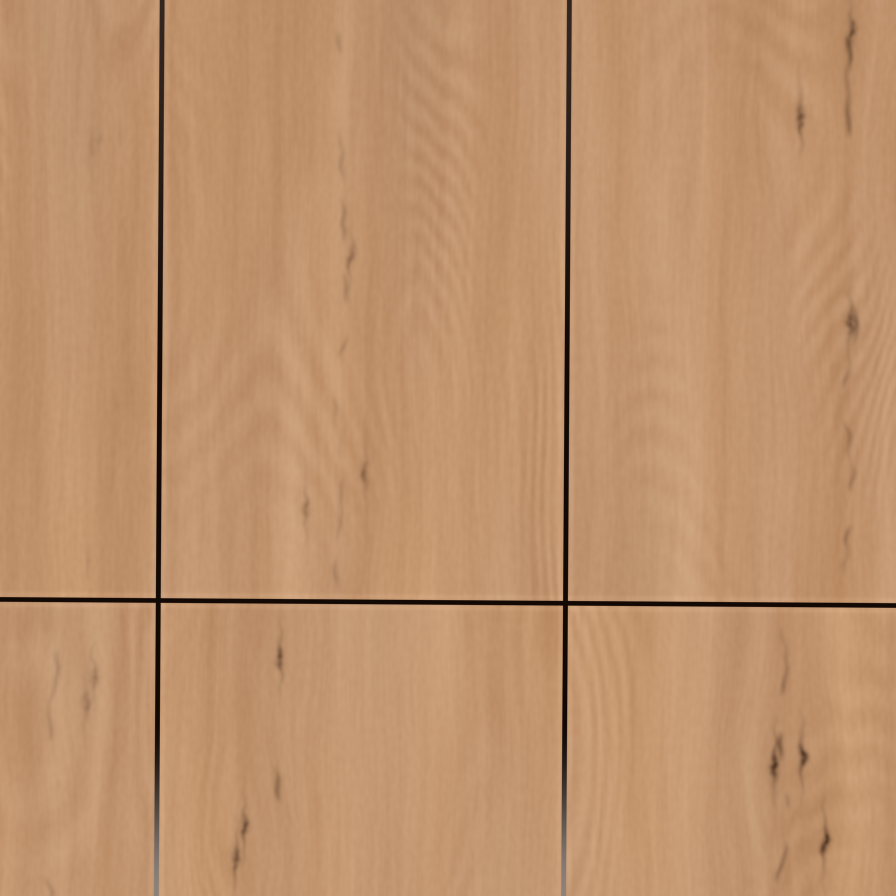
Give the GLSL for this texture, as a WebGL 2 fragment shader.

```glsl
#version 300 es
precision highp float;

uniform vec2 u_resolution;
out vec4 fragColor;

vec2 hash2(vec2 p) {
  vec3 q = fract(p.xyx * vec3(0.1031, 0.1030, 0.0973));
  q += dot(q, q.yzx + 33.33);
  return fract((q.xx + q.yz) * q.zy);
}

// Gradient noise, roughly -0.7 to 0.7
float gradDot(vec2 cell, vec2 offset) {
  float angle = 6.2832 * hash2(cell).x;
  return dot(vec2(cos(angle), sin(angle)), offset);
}

float noise(vec2 p) {
  vec2 i = floor(p), f = p - i;
  vec2 u = f * f * f * (f * (f * 6.0 - 15.0) + 10.0);
  vec2 e = vec2(0.0, 1.0);
  return mix(mix(gradDot(i, f), gradDot(i + e.yx, f - e.yx), u.x),
             mix(gradDot(i + e.xy, f - e.xy), gradDot(i + e.yy, f - e.yy), u.x), u.y);
}

float bell(float x) { return exp(-x * x); }

float seamMask(float d, float halfWidth, float aa) {
  return 1.0 - smoothstep(halfWidth - aa, halfWidth + aa, abs(d));
}

// Wood of one panel; across is the distance from its left seam
vec3 wood(vec2 uv, float across, vec2 panel) {
  vec2 p = vec2(across, uv.y) + panel * vec2(7.3, 5.7) + 40.0;
  float strength = clamp(0.4 + 0.35 * panel.x + 0.3 * (1.0 - panel.y), 0.12, 1.0);
  float veinX = 0.4545 * (0.28 + panel.x * (0.355 * panel.x - 0.105) + 0.17 * panel.y);

  // Knots scattered near the vein, pushing the grain aside
  float knots = 0.0, push = 0.0;
  for (int i = 0; i < 3; i++) {
    vec2 h = hash2(panel * 3.7 + vec2(float(i) * 5.3 + 21.0, 17.0));
    float y = panel.y > 0.5 ? mix(0.36, 0.97, h.y) : mix(0.04, 0.29, h.y);
    vec2 d = vec2(across - veinX - 0.14 * (h.x - 0.5), uv.y - y);
    d.x += 0.006 * noise(p * vec2(30.0, 55.0));
    push += d.x * exp(-dot(d * vec2(22.0, 13.0), d * vec2(22.0, 13.0)));
    vec2 k = d / vec2(0.005, 0.012);
    knots += exp(-dot(k, k)) * (0.7 + 0.7 * noise(p * 130.0));
    knots += 0.35 * bell(d.x / 0.003) * bell(d.y / 0.04);
  }

  // Long bands, growth rings and fine fibres
  vec2 g = p + vec2(0.012 * noise(p * vec2(7.0, 4.0)) - 0.6 * strength * push, 0.0);
  float bands = noise(g * vec2(13.0, 0.9)) + 0.6 * noise(g * vec2(37.0, 1.6));
  float rings = sin(95.0 * noise(g * vec2(5.0, 1.3)) + 2.0 * noise(g * vec2(40.0, 5.0)));
  float ringArea = smoothstep(-0.05, 0.4, noise(p * vec2(8.0, 2.3) + 9.0));
  float fibre = noise(g * vec2(110.0, 5.0)) + 0.8 * noise(g * vec2(210.0, 16.0));
  float pores = noise(p * vec2(190.0, 95.0));

  // Broken mineral vein inside a wide brown band
  float veinD = across - veinX - 0.022 * noise(vec2(p.y * 9.0, 3.5)) - 0.006 * noise(vec2(p.y * 48.0, 8.5));
  float broken = smoothstep(0.0, 0.45, noise(vec2(p.y * 21.0, panel.x + 4.3)));
  float vein = bell(veinD / 0.0035) * broken;
  float halo = bell(veinD / 0.055) * (0.7 + 0.6 * noise(g * vec2(60.0, 4.0)));

  float tone = 0.58 + 0.42 * bands + 0.14 * fibre + 0.12 * pores;
  tone += 0.13 * rings * ringArea - 0.3 * strength * halo;
  tone += 0.16 * (0.45 - uv.y);
  vec3 color = mix(vec3(0.69, 0.505, 0.355), vec3(0.81, 0.645, 0.495), clamp(tone, -0.3, 1.15));
  color += vec3(0.014, 0.0, -0.018) * noise(p * vec2(9.0, 1.7) + 23.0);
  float stain = strength * (0.5 * vein + 0.75 * knots);
  return mix(color, vec3(0.27, 0.17, 0.11), clamp(stain, 0.0, 0.85));
}

void main() {
  vec2 uv = gl_FragCoord.xy / u_resolution;
  float aa = 0.75 / min(u_resolution.x, u_resolution.y);

  // Slightly tilted panel layout
  float pitch = 0.4545;
  float x = uv.x - 0.1745 - 0.0065 * uv.y;
  float rowD = uv.y - 0.331 + 0.0068 * uv.x;
  vec2 panel = vec2(floor(x / pitch), step(0.0, rowD));
  float across = x - panel.x * pitch;
  float columnD = across - pitch * step(0.5 * pitch, across);

  vec3 color = wood(uv, across, panel);

  // Pale edges beside dark grooves, worn grey at the foot
  color += 0.03 * (bell((abs(columnD) - 0.006) / 0.003) + bell((abs(rowD) - 0.006) / 0.003));
  vec3 groove = mix(vec3(0.07, 0.035, 0.02), vec3(0.2, 0.15, 0.13), smoothstep(0.55, 1.0, uv.y));
  groove = mix(groove, vec3(0.55, 0.51, 0.48), smoothstep(0.2, 0.0, uv.y));
  color = mix(color, groove, seamMask(columnD, 0.0027, aa));
  color = mix(color, vec3(0.07, 0.03, 0.015), seamMask(rowD, 0.0026, aa));

  fragColor = vec4(clamp(color, 0.0, 1.0), 1.0);
}
```
